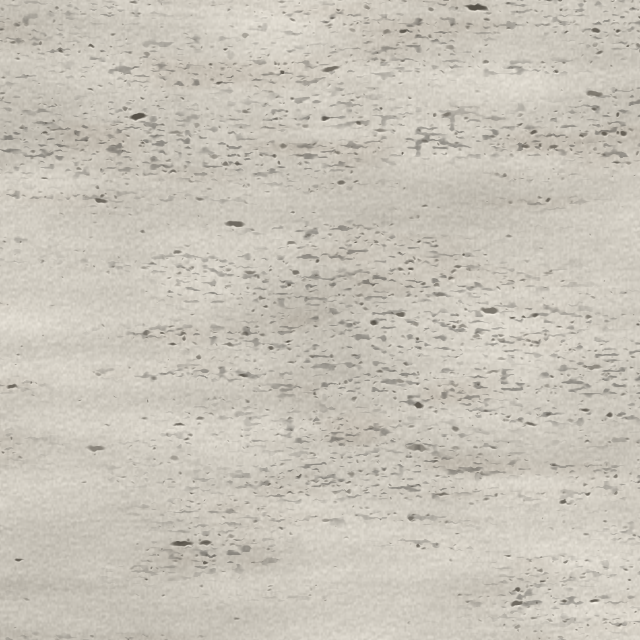
Give the GLSL for this texture, as a WebGL 2 fragment shader.

```glsl
#version 300 es
precision highp float;

uniform vec2 u_resolution;
out vec4 fragColor;

const vec3 STONE = vec3(0.812, 0.793, 0.752);
const vec3 WARM_STAIN = vec3(0.73, 0.695, 0.645);
const vec3 PIT_SHADE = vec3(0.27, 0.25, 0.215);
const float CLOUD_CONTRAST = 0.14;
const float BAND_CONTRAST = 0.11;
const float GRAIN_CONTRAST = 0.055;
const float RELIEF_CONTRAST = 0.055;
const float SCRATCH_DEPTH = 0.30;
const float RIM_LIGHT = 0.09;
const float EDGE_SOFTNESS = 0.0012;
const vec2 LIGHT_OFFSET = vec2(-0.0008, 0.0028);

float hash(vec2 p) {
    return fract(sin(dot(p, vec2(127.1, 311.7))) * 43758.5453);
}

float noise(vec2 p) {
    vec2 cell = floor(p);
    vec2 f = fract(p);
    f = f * f * (3.0 - 2.0 * f);
    float low = mix(hash(cell), hash(cell + vec2(1.0, 0.0)), f.x);
    float high = mix(hash(cell + vec2(0.0, 1.0)), hash(cell + 1.0), f.x);
    return mix(low, high, f.y);
}

float fbm(vec2 p) {
    float sum = 0.0;
    float weight = 0.533;
    for (int i = 0; i < 4; i++) {
        sum += weight * noise(p);
        p = p * 2.03 + vec2(17.3, 9.1);
        weight *= 0.5;
    }
    return sum;
}

// Porous zones: broad patches crossed by thin horizontal beds
float porosity(vec2 p) {
    float patches = noise(p * vec2(4.0, 8.0) + 3.7);
    float beds = noise(p * vec2(6.0, 48.0) + 21.0);
    return smoothstep(0.27, 0.8, 0.5 * (patches + beds));
}

// Flattened pits strung along jittered rows
float pits(vec2 p, vec2 cellSize, vec2 radius, float density, float seed) {
    float softness = max(EDGE_SOFTNESS, 0.6 / u_resolution.y);
    vec2 home = floor(p / cellSize);
    float depth = 0.0;
    for (int y = -1; y <= 1; y++) {
        for (int x = -1; x <= 1; x++) {
            vec2 id = home + vec2(x, y);
            vec2 key = id + seed;
            float row = 0.2 + 0.6 * hash(vec2(seed, id.y));
            float jitter = 0.25 * (hash(key + 17.0) - 0.5);
            vec2 center = (id + vec2(hash(key), row + jitter)) * cellSize;
            float present = step(hash(key + 31.0), density * porosity(center));
            float size = mix(0.5, 1.15, pow(hash(key + 47.0), 1.5));
            vec2 r = radius * size * vec2(mix(0.65, 1.5, hash(key + 59.0)), 1.0);
            vec2 offset = p - center;
            offset.y += offset.x * 0.35 * (hash(key + 83.0) - 0.5);
            float dist = (length(offset / r) - 1.0) * r.y;
            float strength = mix(0.35, 1.0, hash(key + 71.0));
            float cover = 1.0 - smoothstep(-1.4 * softness, softness, dist);
            depth = max(depth, cover * strength * present);
        }
    }
    return depth;
}

float allPits(vec2 p) {
    float fine = 0.62 * pits(p, vec2(0.0085, 0.009), vec2(0.0027, 0.0017), 0.27, 5.0);
    float medium = 0.85 * pits(p, vec2(0.018, 0.014), vec2(0.0050, 0.0031), 0.20, 113.0);
    float large = pits(p, vec2(0.060, 0.035), vec2(0.0120, 0.0043), 0.20, 271.0);
    return max(fine, max(medium, large));
}

void main() {
    vec2 uv = gl_FragCoord.xy / u_resolution.y;

    // Wavy beds and ragged pit outlines
    vec2 ragged = vec2(noise(uv * 150.0), noise(uv * 170.0 + 40.0)) - 0.5;
    vec2 p = uv + 0.0036 * ragged;
    p.y += 0.012 * (noise(uv * vec2(5.0, 3.0)) - 0.5);

    // Soft clouds, sediment bands and sawn grain
    float clouds = fbm(uv * vec2(4.0, 6.0) + 8.0) - 0.5;
    float bands = fbm(p * vec2(2.5, 24.0) + 30.0) - 0.5;
    float grain = noise(uv * vec2(330.0, 210.0)) - 0.5;
    vec2 reliefScale = vec2(130.0, 190.0);
    float relief = noise(p * reliefScale) - noise((p + LIGHT_OFFSET) * reliefScale);
    float tone = CLOUD_CONTRAST * clouds + BAND_CONTRAST * bands
        + GRAIN_CONTRAST * grain + RELIEF_CONTRAST * relief;

    float porous = porosity(p);
    float stain = porous * smoothstep(0.4, 0.75, fbm(uv * vec2(7.0, 18.0) + 60.0));
    vec3 color = mix(STONE, WARM_STAIN, 0.45 * stain) + tone;

    // Shallow broken scratches in the porous beds
    float scratches = smoothstep(0.62, 0.9, noise(p * vec2(75.0, 230.0) + 12.0));
    color *= 1.0 - SCRATCH_DEPTH * scratches * porous;

    // Dark cavities with a lit lower lip
    float depth = allPits(p);
    float lip = max(allPits(p + LIGHT_OFFSET) - depth, 0.0);
    color += RIM_LIGHT * lip;
    color = mix(color, PIT_SHADE, 0.92 * depth);

    fragColor = vec4(clamp(color, 0.0, 1.0), 1.0);
}
```
